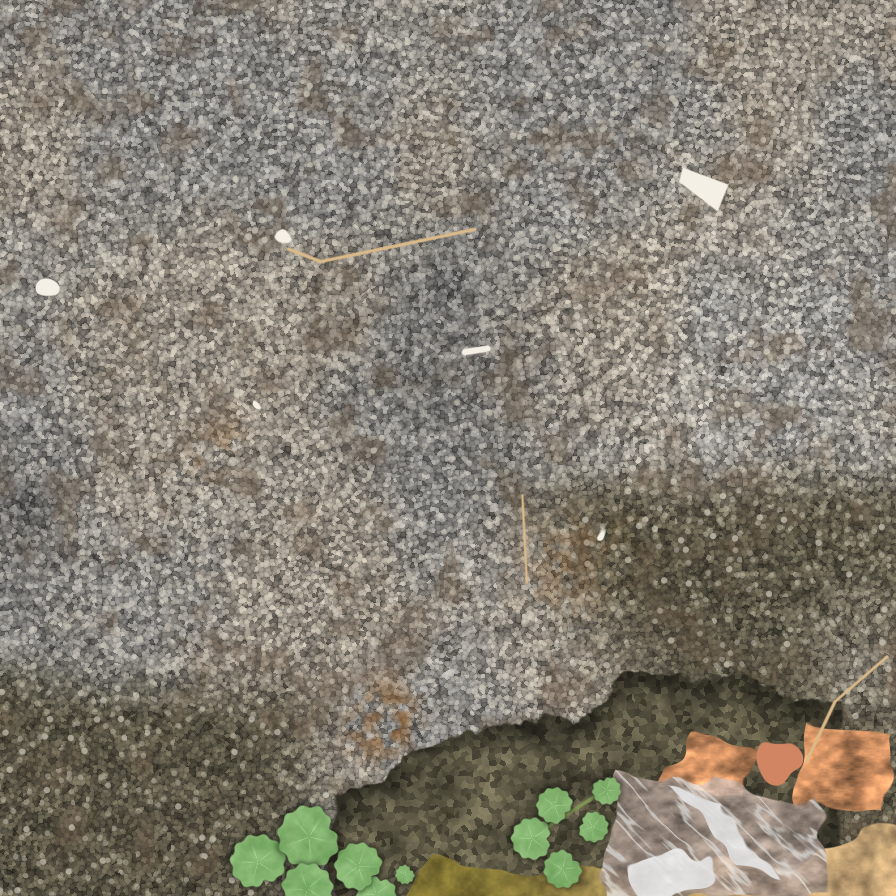
Reproduce this texture procedurally as a three.js fragment shader.

```glsl
varying vec2 vUv;

float hash(vec2 p) { return fract(sin(dot(p, vec2(127.1, 311.7))) * 43758.5); }

float noise(vec2 p) {
  vec2 i = floor(p), f = fract(p);
  f = f * f * (3.0 - 2.0 * f);
  return mix(mix(hash(i), hash(i + vec2(1, 0)), f.x),
             mix(hash(i + vec2(0, 1)), hash(i + 1.0), f.x), f.y);
}

float fbm(vec2 p) {
  float sum = 0.0, amp = 0.53;
  for (int i = 0; i < 4; i++) {
    sum += amp * noise(p);
    p = p * 2.03 + 17.3;
    amp *= 0.5;
  }
  return sum;
}

// Nearest scattered stone: distance in cells, random value
vec2 stones(vec2 p) {
  vec2 best = vec2(9, 0);
  for (int y = -1; y <= 1; y++)
    for (int x = -1; x <= 1; x++) {
      vec2 c = floor(p) + vec2(x, y);
      float d = length(c + vec2(hash(c), hash(c + 41.7)) - p);
      if (d < best.x) best = vec2(d, hash(c + 93.1));
    }
  return best;
}

float fill(float d) { return 1.0 - smoothstep(-0.0012, 0.0012, d); }

float stick(vec2 p, vec4 s, float width) {
  vec2 ab = s.zw - s.xy, q = p - s.xy;
  return length(q - ab * clamp(dot(q, ab) / dot(ab, ab), 0.0, 1.0)) - width;
}

float side(vec2 p, vec2 a, vec2 b) {
  vec2 e = normalize(b - a), q = p - a;
  return e.x * q.y - e.y * q.x;
}

// Convex, corners clockwise
float quad(vec2 p, vec4 s, vec4 t) {
  return max(max(side(p, s.xy, s.zw), side(p, s.zw, t.xy)),
             max(side(p, t.xy, t.zw), side(p, t.zw, s.xy)));
}

float blot(vec2 p, vec2 center, float size) {
  vec2 q = (p - center) / size;
  return exp(-dot(q, q));
}

void leaf(inout vec3 col, vec2 p, float x, float y, float r) {
  vec2 q = p - vec2(x, y);
  float a = atan(q.y, q.x) - 6.28 * hash(vec2(x, y)), d = length(q);
  float rim = r * (1.04 + 0.05 * cos(a * 11.0) - 0.25 * exp(-12.0 * (1.0 + cos(a))));
  float vein = smoothstep(0.82, 1.0, cos(a * 5.0)) * smoothstep(r, 0.0, d);
  vec3 green = mix(vec3(0.4, 0.6, 0.33), vec3(0.63, 0.8, 0.54), fbm(p * 70.0));
  col *= 1.0 - 0.45 * smoothstep(0.008, -0.004, d - rim);
  col = mix(col, green + 0.1 * vein, fill(d - rim));
}

vec3 asphalt(vec2 p, float wet) {
  vec2 fine = stones(p * 210.0), mid = stones(p * 105.0), big = stones(p * 62.0);
  vec3 col = mix(vec3(0.55, 0.545, 0.53), vec3(0.61, 0.58, 0.535), smoothstep(0.3, 0.7, fbm(p * 6.0)));
  col = mix(col, vec3(0.37, 0.35, 0.285), wet);
  col *= 0.58 + 0.6 * fine.y - 0.2 * smoothstep(0.3, 0.8, fine.x) + 0.28 * mid.y;
  col = mix(col, vec3(0.42, 0.35, 0.28), 0.45 * smoothstep(0.52, 0.8, fbm(p * 26.0)));
  float chips = step(0.78, mid.y) * smoothstep(0.42, 0.25, mid.x);
  float pebbles = step(0.88, big.y) * smoothstep(0.27, 0.17, big.x);
  return mix(col, vec3(0.83, 0.81, 0.75), max(0.4 * chips, 0.65 * pebbles));
}

void main() {
  vec2 p = vUv;
  vec2 w = p + 0.07 * (vec2(fbm(p * 9.0), fbm(p * 9.0 + 31.0)) - 0.5);
  vec2 c = p + 0.022 * (vec2(noise(p * 45.0), noise(p * 45.0 + 9.0)) - 0.5);

  // Damp ground and rust
  float wet = smoothstep(0.29, 0.2, w.y) * smoothstep(0.41, 0.27, w.x);
  wet = max(wet, smoothstep(0.51, 0.41, w.y) * smoothstep(0.78, 0.94, w.x + 0.62 * w.y)
    * (1.0 - 0.6 * blot(p, vec2(0.97, 0.26), 0.07)));
  vec3 col = asphalt(p, wet);
  col *= 1.0 - 0.12 * blot(w, vec2(0.48, 0.64), 0.13) + 0.1 * blot(w, vec2(0.85, 0.6), 0.17)
    - 0.2 * blot(w, vec2(0.02, 0.42), 0.06);
  float rust = blot(w, vec2(0.44, 0.18), 0.04) + 0.35 * blot(w, vec2(0.63, 0.37), 0.06)
    + 0.35 * blot(w, vec2(0.24, 0.51), 0.03);
  col = mix(col, vec3(0.56, 0.36, 0.16), rust * smoothstep(0.2, 0.7, noise(p * 95.0)) * 0.85);

  // Broken hollow
  float lip = 0.105 + 0.09 * smoothstep(0.34, 0.56, p.x) + 0.05 * smoothstep(0.63, 0.71, p.x)
    - 0.025 * smoothstep(0.8, 0.92, p.x) + 0.03 * (fbm(p * 45.0) - 0.5);
  float depth = min(lip - p.y, min(w.x - 0.36, 0.93 - w.x) * 0.7);
  vec3 soil = vec3(0.38, 0.36, 0.28) * (0.6 + 0.7 * fbm(p * 32.0));
  soil *= (0.65 + 0.6 * stones(p * 150.0).y) * (0.6 + 0.4 * smoothstep(0.0, 0.04, depth));
  col = mix(col, soil, smoothstep(-0.002, 0.003, depth));

  // Mossy kerb
  float kerb = 0.035 + 0.045 * smoothstep(0.88, 1.0, p.x) - 0.06 * smoothstep(0.49, 0.44, p.x);
  vec3 moss = mix(vec3(0.5, 0.45, 0.2), vec3(0.78, 0.65, 0.47), smoothstep(0.5, 0.9, p.x));
  col = mix(col, moss * (0.6 + 0.8 * fbm(p * 60.0)), fill(w.y - kerb));

  // Dry leaves
  float fold = fbm(p * vec2(42, 70));
  float litter = min(quad(c, vec4(0.775, 0.18, 0.845, 0.155), vec4(0.82, 0.11, 0.735, 0.13)),
    quad(c, vec4(0.9, 0.19, 1, 0.18), vec4(0.99, 0.09, 0.89, 0.1)));
  col = mix(col, vec3(0.82, 0.57, 0.39) * (0.3 + 1.3 * fold), fill(litter));
  col = mix(col, vec3(0.82, 0.52, 0.39), fill(stick(c, vec4(0.86, 0.15, 0.875, 0.15), 0.019)));

  // Clear wrapper
  float film = quad(c, vec4(0.69, 0.145, 0.92, 0.1), vec4(0.92, 0, 0.67, -0.01));
  float crease = 1.0 - abs(2.0 * fbm(vec2(p.x + p.y, p.y) * vec2(36, 15)) - 1.0);
  vec3 sheen = vec3(0.68, 0.61, 0.57) * (0.4 + 1.1 * fold);
  sheen = mix(sheen, vec3(0.95), smoothstep(0.88, 0.99, crease) * 0.7);
  col = mix(col, sheen, 0.85 * fill(film));
  float glint = min(quad(c, vec4(0.752, 0.122, 0.8, 0.105), vec4(0.865, 0.025, 0.83, 0.035)),
    stick(c, vec4(0.72, 0.02, 0.77, 0.025), 0.023));
  col = mix(col, vec3(1.0 - 0.2 * fold), 0.9 * fill(glint));

  // Straws and twigs
  float straw = min(stick(p, vec4(0.322, 0.722, 0.358, 0.708), 0.0018),
    stick(p, vec4(0.358, 0.708, 0.53, 0.744), 0.0018));
  straw = min(straw, stick(p, vec4(0.583, 0.447, 0.588, 0.35), 0.0012));
  straw = min(straw, stick(p, vec4(0.9, 0.15, 0.932, 0.217), 0.0018));
  straw = min(straw, stick(p, vec4(0.932, 0.217, 0.99, 0.267), 0.0015));
  col = mix(col, vec3(0.86, 0.73, 0.54), fill(straw));

  // Paper scraps
  float paper = quad(p, vec4(0.762, 0.813, 0.813, 0.794), vec4(0.801, 0.764, 0.758, 0.797));
  paper = min(paper, stick(p, vec4(0.519, 0.607, 0.544, 0.611), 0.0035));
  paper = min(paper, min(length(c - vec2(0.06, 0.676)) - 0.011, length(c - vec2(0.313, 0.735)) - 0.007));
  paper = min(paper, min(length(c - vec2(0.29, 0.551)) - 0.005, length(c - vec2(0.68, 0.405)) - 0.004));
  col = mix(col, vec3(0.96, 0.94, 0.9), fill(paper));

  // Weeds
  col = mix(col, vec3(0.5, 0.58, 0.33), fill(stick(p, vec4(0.6, 0.07, 0.67, 0.115), 0.002)));
  leaf(col, p, 0.42, 0.002, 0.021);
  leaf(col, p, 0.288, 0.038, 0.029);
  leaf(col, p, 0.4, 0.033, 0.025);
  leaf(col, p, 0.345, 0.066, 0.033);
  leaf(col, p, 0.343, 0.008, 0.027);
  leaf(col, p, 0.452, 0.024, 0.01);
  leaf(col, p, 0.594, 0.064, 0.022);
  leaf(col, p, 0.619, 0.101, 0.019);
  leaf(col, p, 0.662, 0.077, 0.016);
  leaf(col, p, 0.677, 0.118, 0.015);
  leaf(col, p, 0.628, 0.03, 0.02);
  gl_FragColor = vec4(col, 1.0);
}
```
